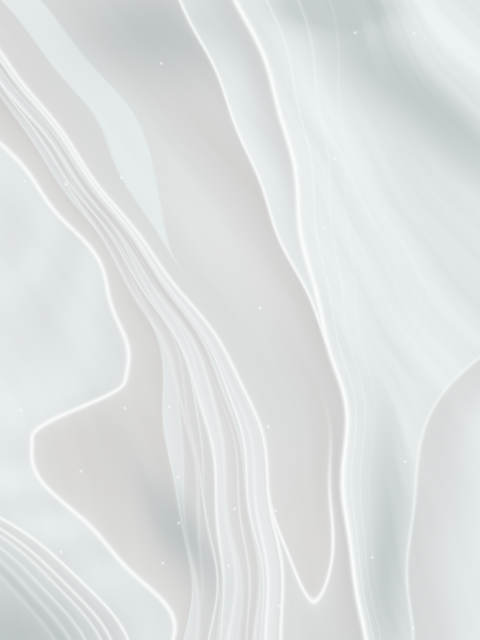
A WebGL 1 fragment shader for this texture:

```glsl
precision highp float;
// Pale poured marble: grey and cool ribbons with glossy white crests.
uniform vec2 u_resolution;
const vec3 WARM = vec3(0.845, 0.842, 0.838);
const vec3 MIST = vec3(0.838, 0.850, 0.848);
const vec3 COOL = vec3(0.888, 0.910, 0.914);
const vec3 PALE = vec3(0.908, 0.928, 0.930);
const vec3 SHADOW = vec3(0.715, 0.745, 0.748);
const vec3 WHITE = vec3(0.985, 0.990, 0.990);
const float STEP = 0.004;

float hash(float n) { return fract(sin(n * 12.9898) * 43758.5453); }
float softRamp(float t, float r) { return 0.5 * (t + sqrt(t * t + r * r)); }

// Lanes give the x position of a ribbon edge at height y.
float mainLane(float y) { return 0.45 - 0.8 * softRamp(y - 0.36, 0.14); }
float rightLane(float y, float fan) {
  return 0.57 - 0.47 * softRamp(y - 0.4, 0.2) + 0.008 * sin(y * 13.0 + 2.0)
    + fan * smoothstep(0.42, 0.9, y);
}
float poolLane(float y) {
  float notch = 0.155 * (1.0 - smoothstep(0.315, 0.405, y));
  float foot = 0.22 * (1.0 - smoothstep(0.0, 0.3, y));
  return 0.215 - softRamp(y - 0.58, 0.12) - notch + foot + 0.004 * sin(y * 45.0);
}
float bundleLane(float y, float t, float seed) {
  float spread = mix(0.15, 0.05, smoothstep(0.2, 0.75, y));
  return mainLane(y) - t * spread + 0.008 * t * sin(y * 15.0 + seed * 2.0);
}
float cornerLane(float y, float offset) { return 0.21 - offset - 0.5 * y - 3.0 * y * y; }
float sideLane(float y) { return 0.635 + 1.5 * softRamp(y - 0.38, 0.07); }

// Signed distance to a lane, corrected for its slope.
float edge(float x, float here, float ahead) {
  float slope = (ahead - here) / STEP;
  return (x - here) / sqrt(1.0 + slope * slope);
}
// Sharp line with a soft glow on its right.
float crest(float d, float width) {
  float reach = d > 0.0 ? 7.0 : 2.0;
  return 0.75 * exp(-d * d / (width * width)) + 0.25 * exp(-abs(d) / (reach * width));
}
// Shades the left of an edge, fills its right and lights the edge itself.
void ribbon(inout vec3 col, inout float shine, float d, vec3 tint, float width, float gloss) {
  col -= 0.035 * gloss * exp(min(d, 0.0) / (4.0 * width));
  col = mix(col, tint, smoothstep(-0.0015, 0.0015, d));
  shine = max(shine * (1.0 - 0.5 * smoothstep(0.0, 0.01, d)), gloss * crest(d, width));
}
// Layered sines drawn out along the flow.
float silk(float u, float y) {
  float sum = 0.0, amp = 0.5, freq = 16.0;
  for (int i = 0; i < 6; i++) {
    float k = float(i);
    u += 0.018 * sin(y * (5.0 + 1.3 * k) + u * 9.0 + k * 2.1);
    sum += amp * sin(u * freq + 1.5 * sin(y * 4.0 + k * 1.7));
    freq *= 1.8;
    amp *= 0.66;
  }
  return sum;
}
float blob(vec2 p, vec2 center, vec2 size, float lean) {
  vec2 q = p - center;
  q = vec2(q.x + lean * q.y, q.y) / size;
  return exp(-dot(q, q));
}
// Cellular scatter of a few tiny bubbles.
float specks(vec2 p, float cells) {
  vec2 id = floor(p * cells);
  float n = dot(id, vec2(1.0, 57.0));
  vec2 spot = 0.2 + 0.6 * vec2(hash(n), hash(n + 7.3));
  float d = length(fract(p * cells) - spot) / cells;
  return step(0.8, hash(n + 3.1)) * (1.0 - smoothstep(0.001, 0.0035, d));
}

void main() {
  vec2 p = gl_FragCoord.xy / u_resolution.y;
  float y = p.y, next = p.y + STEP, shine = 0.0;
  float x = p.x + 0.004 * sin(y * 19.0 + p.x * 8.0) + 0.003 * sin(y * 31.0 - p.x * 12.0);
  float u = x - mainLane(y);
  float grain = silk(u + 0.25 * y * smoothstep(0.4, 0.7, x), y);
  // Cool pool with tide lines
  float rings = sin(70.0 * length((p - vec2(0.02, 0.62)) * vec2(1.0, 0.7)) + 2.0 * sin(y * 14.0));
  vec3 col = mix(PALE, MIST, 0.25 + 0.15 * rings);
  ribbon(col, shine, edge(x, poolLane(y), poolLane(next)), WARM, 0.004, 0.9);
  // Tight bundle of strands sweeping down the middle
  for (int i = 0; i < 13; i++) {
    float k = float(i), t = 1.0 - (k + 0.8 * hash(k + 2.0)) / 13.0;
    float d = edge(x, bundleLane(y, t, k), bundleLane(next, t, k));
    float gloss = (0.3 + 0.6 * hash(k)) * (0.7 + 0.3 * sin(y * 9.0 + k * 2.4));
    ribbon(col, shine, d, mix(WARM, PALE, hash(k + 5.0)), 0.0015 + 0.002 * hash(k + 9.0), gloss);
  }
  vec3 field = mix(WARM, MIST, 0.5 + 0.5 * grain) + 0.04 * blob(p, vec2(0.33, 0.64), vec2(0.06, 0.16), 0.7);
  ribbon(col, shine, edge(x, mainLane(y), mainLane(next)), field, 0.0035, 0.85);
  // Pale blue ribbon at the upper left
  float blueMid = u - 0.03 - 0.07 * smoothstep(0.58, 0.84, y);
  float blue = 0.75 * (0.032 * smoothstep(0.57, 0.78, y) - abs(blueMid));
  col = mix(col, COOL, smoothstep(-0.002, 0.003, blue) * step(0.57, y));
  // Wide cool sheets on the right
  float dA = edge(x, rightLane(y, 0.0), rightLane(next, 0.0));
  float dB = edge(x, rightLane(y, 0.085), rightLane(next, 0.085));
  ribbon(col, shine, dA, mix(PALE, MIST, smoothstep(0.0, 0.08, dA)), 0.0028, 0.85);
  ribbon(col, shine, dB, mix(COOL, PALE, 0.5 + 0.8 * grain), 0.0045, 0.95);
  for (int i = 1; i < 4; i++) {
    float k = float(i);
    shine = max(shine, (0.5 - 0.12 * k) * crest(dB - 0.011 * k - 0.03 * k * y * y, 0.002));
  }
  float dSide = edge(x, sideLane(y), sideLane(next));
  ribbon(col, shine, dSide, mix(MIST, PALE, smoothstep(0.0, 0.13, dSide)), 0.003, 0.55);
  // Layered bands in the lower left corner
  for (int i = 0; i < 6; i++) {
    float k = float(i), offset = 0.024 * k + 0.014 * hash(k + 4.0);
    float d = edge(x, cornerLane(y, offset), cornerLane(next, offset));
    vec3 tint = mix(MIST, mix(PALE, SHADOW, 0.2 * k), hash(k + 1.0));
    ribbon(col, shine, -d, tint, 0.0018 + 0.003 * hash(k + 6.0), 0.85 - 0.12 * k);
  }
  // Closed drop between the two central flows
  float mid = x - mix(mainLane(y), rightLane(y, 0.0), 0.42);
  float drop = sqrt(mid * mid + 0.0001) - 0.052 * (1.0 - exp(-14.0 * (y - 0.045)));
  float dropFade = 1.0 - smoothstep(0.15, 0.42, y);
  col = mix(col, WARM, dropFade * (1.0 - smoothstep(-0.002, 0.002, drop)));
  shine = max(shine, 0.9 * dropFade * crest(drop, 0.003));
  // Smoky shadows, silky grain, gloss and bubbles
  vec2 s = vec2(x + 0.018 * grain, y);
  float smoke = blob(s, vec2(0.24, 0.95), vec2(0.10, 0.07), 0.3)
    + blob(s, vec2(0.27, 0.17), vec2(0.035, 0.09), 0.5) + blob(s, vec2(0.6, 0.1), vec2(0.035, 0.24), 0.0)
    + blob(s, vec2(0.66, 0.84), vec2(0.08, 0.2), 1.1) + blob(s, vec2(0.53, 0.99), vec2(0.08, 0.03), 0.0)
    + blob(s, vec2(0.02, 0.0), vec2(0.14, 0.07), 0.0);
  col = mix(col, SHADOW, 0.68 * min(smoke, 1.0)) + 0.014 * grain;
  col = mix(col, WHITE, clamp(shine, 0.0, 1.0));
  gl_FragColor = vec4(mix(col, WHITE, 0.55 * specks(p, 13.0)), 1.0);
}
```
